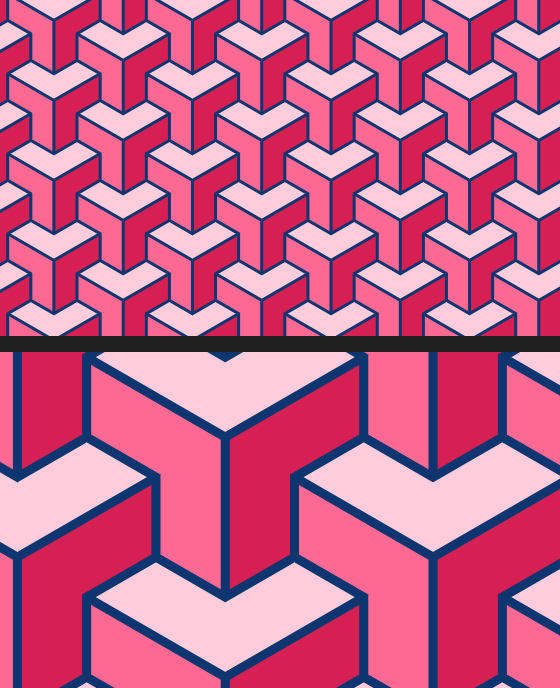
Top: the whole. Bottom: its middle third, enlarged.
A Shadertoy shader for this pattern:

```glsl
// Isometric lattice of notched cubes: each cell holds three outlined chevrons.
// One chevron distance function is turned by thirds of a circle to give the top,
// right and left faces, and the cells repeat in columns staggered by half a step.

#define COLUMN_STEP 0.1237            // column spacing / canvas width
#define LINE_WIDTH  0.0054            // outline width / canvas width
#define ANCHOR      vec2(0.0911, -0.0221) // a cube corner, from the centre
#define TOP_COLOR   vec3(0.995, 0.80, 0.855)
#define RIGHT_COLOR vec3(0.84, 0.12, 0.325)
#define LEFT_COLOR  vec3(0.995, 0.41, 0.58)
#define LINE_COLOR  vec3(0.05, 0.21, 0.44)

const float ROOT3 = sqrt(3.0);

// Signed distance to a chevron with its tip at the origin, opening upward.
float chevron(vec2 p) {
    p.x = abs(p.x);
    float across = dot(p, vec2(-0.5, 0.5 * ROOT3));
    float along = dot(p, vec2(0.5, 0.5 * ROOT3));
    return max(max(-across, across - ROOT3), along - 2.0 * ROOT3);
}

void mainImage(out vec4 fragColor, in vec2 fragCoord) {
    // Lattice units: columns are 3 * sqrt(3) apart, rows are 6 apart
    float unit = COLUMN_STEP / (3.0 * ROOT3);
    vec2 p = ((fragCoord - 0.5 * iResolution.xy) / iResolution.x - ANCHOR) / unit;
    float pixel = 1.0 / (iResolution.x * unit);

    mat2 thirdTurn = mat2(-0.5, 0.5 * ROOT3, -0.5 * ROOT3, -0.5);
    vec3 faceColors[3] = vec3[3](TOP_COLOR, RIGHT_COLOR, LEFT_COLOR);
    float nearest = 1e5;
    vec3 color = TOP_COLOR;

    // Search the two columns and two rows that can cover this point
    float firstColumn = floor(p.x / (3.0 * ROOT3));
    for (int i = 0; i < 2; i++) {
        float column = firstColumn + float(i);
        float stagger = 3.0 * mod(column, 2.0);
        for (int j = 0; j < 2; j++) {
            vec2 q = vec2(p.x - column * 3.0 * ROOT3,
                          mod(p.y - stagger, 6.0) - 6.0 * float(j));
            for (int face = 0; face < 3; face++) {
                float d = chevron(q);
                if (d < nearest) {
                    nearest = d;
                    color = faceColors[face];
                }
                q = thirdTurn * q;
            }
        }
    }

    // Outline along the border of the face that holds the point
    float halfLine = 0.5 * LINE_WIDTH / unit;
    float fill = smoothstep(-0.6 * pixel, 0.6 * pixel, -nearest - halfLine);
    fragColor = vec4(mix(LINE_COLOR, color, fill), 1.0);
}
```
